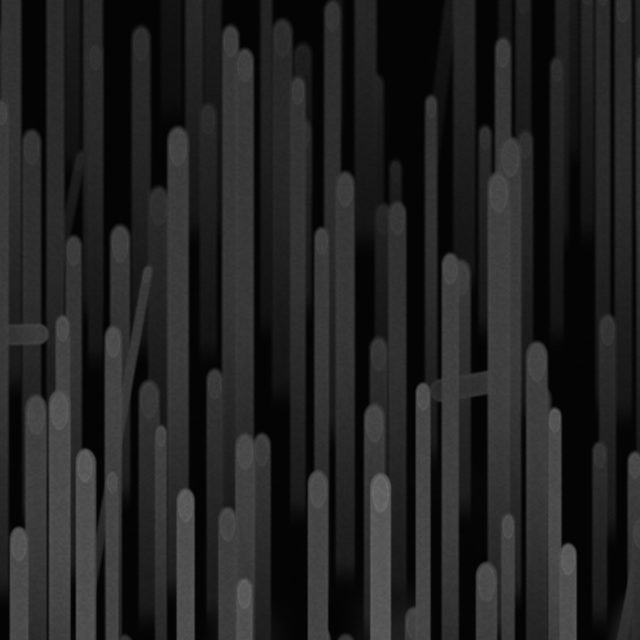
Write a WebGL 1 fragment shader that draws this texture.

```glsl
precision highp float;
// A dense stand of upright grey rods on black, as in an electron micrograph.
// Rods are painted back to front: far ones stand higher and dimmer, near ones
// lower and brighter; each has a domed tip with a pale facet and a fading foot.

uniform vec2 u_resolution;

const float RODS_PER_LAYER = 50.0;
const vec3 BACKGROUND = vec3(0.016);

float hash(vec2 p) {
  return fract(sin(dot(p, vec2(127.1, 311.7))) * 43758.5453);
}

float noise(vec2 p) {
  vec2 cell = floor(p);
  vec2 f = fract(p);
  f = f * f * (3.0 - 2.0 * f);
  float low = mix(hash(cell), hash(cell + vec2(1.0, 0.0)), f.x);
  float high = mix(hash(cell + vec2(0.0, 1.0)), hash(cell + 1.0), f.x);
  return mix(low, high, f.y);
}

// Coverage of an endless rod hanging down from a domed tip at the origin.
float rodMask(vec2 q, float radius, float softness) {
  float domeHeight = 1.4 * radius;
  float rise = max(q.y + domeHeight, 0.0) * radius / domeHeight;
  float dist = length(vec2(q.x, rise)) - radius;
  return 1.0 - smoothstep(-softness, softness, dist);
}

// Relative brightness of the rod: paler edges and an oval facet at the tip.
float rodShade(vec2 q, float radius) {
  float across = min(abs(q.x) / radius, 1.0);
  float oval = length((q + vec2(0.0, 2.0 * radius)) / (radius * vec2(0.84, 1.8)));
  float facet = 1.0 - smoothstep(0.85, 1.1, oval);
  float facetRim = smoothstep(0.7, 0.95, oval) * facet;
  return 0.95 + 0.1 * pow(across, 4.0) + 0.13 * facet + 0.08 * facetRim;
}

// Paints one rod, darkening toward its foot, over the given colour.
vec3 paintRod(vec3 color, vec2 p, vec2 foot, float len, float radius,
              float lean, float tone, float softness) {
  float height = p.y - foot.y;
  vec2 q = vec2(p.x - foot.x - lean * height, height - len);
  float mask = rodMask(q, radius, softness) * smoothstep(0.0, 0.06, height);
  float fade = mix(0.5, 1.0, smoothstep(0.0, 0.45, height));
  return mix(color, vec3(tone * fade * rodShade(q, radius)), mask);
}

// Paints a run of rods; the index sets the depth from 0 (far) to 1 (near).
vec3 paintLayer(vec3 color, vec2 p, float firstIndex, float pixel) {
  for (float i = 0.0; i < RODS_PER_LAYER; i++) {
    float id = firstIndex + i;
    float depth = id / (2.0 * RODS_PER_LAYER);
    float x = fract(id * 0.618 + 0.07 * hash(vec2(id, 1.0)));
    float y = mix(0.76, -0.55, depth) + 0.14 * (hash(vec2(id, 2.0)) - 0.5);
    float len = mix(0.22, 0.85, hash(vec2(id, 3.0)));
    float radius = mix(0.009, 0.0172, hash(vec2(id, 4.0)));
    float tone = mix(0.12, 0.32, depth) * mix(0.85, 1.12, hash(vec2(id, 5.0)));
    float leaning = step(0.96, hash(vec2(id, 6.0)));
    float lean = leaning * mix(0.08, 0.2, hash(vec2(id, 7.0)));
    float softness = max(mix(0.005, 0.002, depth), pixel);
    color = paintRod(color, p, vec2(x * 1.06 - 0.03, y), len,
                     radius * (1.0 - 0.3 * leaning), lean, tone, softness);
  }
  return color;
}

// Paints a short fallen rod lying almost flat.
vec3 paintFallenRod(vec3 color, vec2 p, vec2 start, vec2 span, float radius, float pixel) {
  vec2 q = p - start;
  float along = clamp(dot(q, span) / dot(span, span), 0.0, 1.0);
  float softness = max(0.003, pixel);
  float dist = length(q - span * along) - radius;
  float mask = 1.0 - smoothstep(-softness, softness, dist);
  float rim = smoothstep(-0.5 * radius, 0.0, dist);
  return mix(color, vec3(mix(0.17, 0.24, along) + 0.03 * rim), 0.9 * mask);
}

void main() {
  vec2 p = gl_FragCoord.xy / u_resolution;
  float pixel = 0.75 / min(u_resolution.x, u_resolution.y);

  // Dim lumpy ground between the feet.
  float lumps = smoothstep(0.45, 0.8, noise(p * vec2(8.0, 6.0) + 3.0));
  vec3 color = BACKGROUND + 0.11 * lumps * smoothstep(0.3, 0.0, p.y);

  // Far rods, fallen rods, then near rods.
  color = paintLayer(color, p, 0.0, pixel);
  color = paintFallenRod(color, p, vec2(-0.04, 0.475), vec2(0.1, 0.003), 0.016, pixel);
  color = paintFallenRod(color, p, vec2(0.69, 0.39), vec2(0.105, 0.018), 0.018, pixel);
  color = paintLayer(color, p, RODS_PER_LAYER, pixel);

  // Fine detector grain, stronger on bright areas.
  float grain = noise(p * 260.0) - 0.5;
  color += grain * (0.004 + 0.09 * color);

  gl_FragColor = vec4(color, 1.0);
}
```
